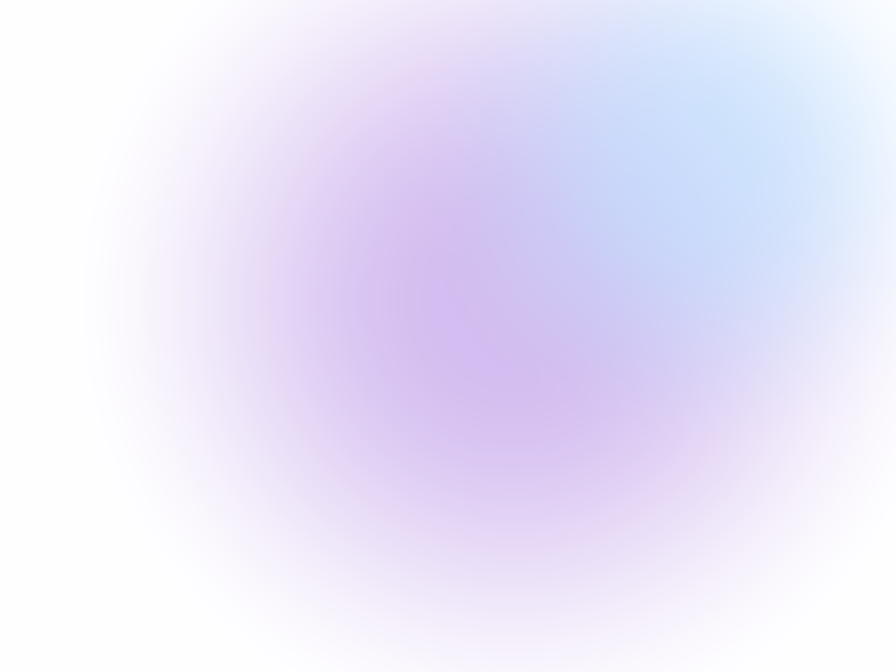
Give the GLSL for this background, as a WebGL 2 fragment shader.

```glsl
#version 300 es
precision highp float;

uniform vec2 u_resolution;
out vec4 fragColor;

#define PAPER vec3(0.998, 0.997, 1.0)
#define VIOLET vec3(0.83, 0.74, 0.94)
#define SKY vec3(0.74, 0.89, 1.0)
#define VIOLET_CENTER vec2(0.764, 0.554)
#define SKY_CENTER vec2(1.042, 0.757)
#define VIOLET_REACH vec2(0.087, 0.694)
#define SKY_REACH vec2(0.052, 0.451)
#define SKY_STRENGTH 0.62

// Soft disc: full inside reach.x, gone beyond reach.y
float glow(vec2 p, vec2 center, vec2 reach) {
    return 1.0 - smoothstep(reach.x, reach.y, distance(p, center));
}

void main() {
    // Canvas heights, origin at the lower left
    vec2 p = gl_FragCoord.xy / u_resolution.y;

    // Wide violet glow, with a smaller sky glow laid over it
    vec3 color = mix(PAPER, VIOLET, glow(p, VIOLET_CENTER, VIOLET_REACH));
    color = mix(color, SKY, SKY_STRENGTH * glow(p, SKY_CENTER, SKY_REACH));

    fragColor = vec4(color, 1.0);
}
```
